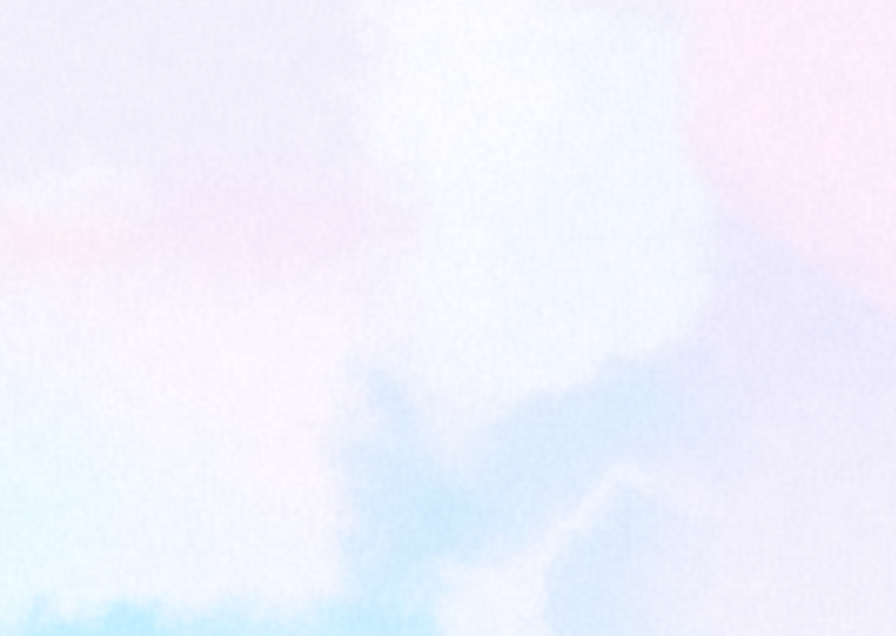
Give the GLSL for this background, as a Shadertoy shader.

```glsl
// Pale watercolour sky: lavender, pink, cyan and blue washes layered on white paper.
// Each wash is a soft ellipse, stroke or half-plane mask in a noise-warped domain;
// pigment blotches and fine paper grain finish the surface.

const vec3 PAPER      = vec3(0.966, 0.960, 0.998);
const vec3 WHITE      = vec3(0.978, 0.981, 0.999);
const vec3 ICE        = vec3(0.953, 0.968, 1.000);
const vec3 LAVENDER   = vec3(0.950, 0.938, 0.993);
const vec3 PERIWINKLE = vec3(0.928, 0.918, 0.993);
const vec3 LILAC      = vec3(0.964, 0.922, 0.988);
const vec3 PINK       = vec3(0.990, 0.932, 0.992);
const vec3 BLUSH      = vec3(0.990, 0.932, 0.970);
const vec3 PEARL      = vec3(0.984, 0.964, 0.996);
const vec3 MINT       = vec3(0.915, 0.980, 1.000);
const vec3 CYAN       = vec3(0.770, 0.935, 0.998);
const vec3 BLUE       = vec3(0.865, 0.926, 0.993);
const vec3 AZURE      = vec3(0.815, 0.928, 0.996);

const float WARP_SCALE = 8.0;     // size of the ragged edges
const float WARP_AMOUNT = 0.065;
const float BLOTCH_AMOUNT = 0.014;
const float GRAIN_SCALE = 95.0;
const float GRAIN_AMOUNT = 0.019;

vec2 hashGradient(vec2 cell) {
    vec3 h = fract(cell.xyx * vec3(0.1031, 0.1030, 0.0973));
    h += dot(h, h.yzx + 33.33);
    float angle = 6.2832 * fract((h.x + h.y) * h.z);
    return vec2(cos(angle), sin(angle));
}

float gradientNoise(vec2 p) {
    vec2 i = floor(p), f = fract(p);
    vec2 u = f * f * f * (f * (f * 6.0 - 15.0) + 10.0);
    vec2 e = vec2(1.0, 0.0);
    float a = dot(hashGradient(i), f);
    float b = dot(hashGradient(i + e), f - e);
    float c = dot(hashGradient(i + e.yx), f - e.yx);
    float d = dot(hashGradient(i + 1.0), f - 1.0);
    return mix(mix(a, b, u.x), mix(c, d, u.x), u.y);
}

float fbm(vec2 p) {
    float sum = 0.0, amplitude = 0.6;
    for (int octave = 0; octave < 5; octave++) {
        sum += amplitude * gradientNoise(p);
        p = mat2(1.6, 1.2, -1.2, 1.6) * p + 7.3;
        amplitude *= 0.62;
    }
    return sum;
}

// Soft ellipse: 1 inside, 0 outside.
float wash(vec2 p, vec2 centre, vec2 radius, float soft) {
    return 1.0 - smoothstep(1.0 - soft, 1.0 + soft, length((p - centre) / radius));
}

// Soft brush stroke from a to b.
float stroke(vec2 p, vec2 a, vec2 b, float width) {
    vec2 pa = p - a, ba = b - a;
    float d = length(pa - ba * clamp(dot(pa, ba) / dot(ba, ba), 0.0, 1.0));
    return 1.0 - smoothstep(0.0, 1.6 * width, d);
}

void mainImage(out vec4 fragColor, in vec2 fragCoord) {
    vec2 uv = fragCoord / iResolution.xy;
    vec2 q = uv * vec2(1.407, 1.0);
    vec2 ragged = vec2(fbm(q * WARP_SCALE), fbm(q * WARP_SCALE + 31.7));
    vec2 p = uv + WARP_AMOUNT * ragged;
    vec3 col = PAPER;

    // Lavender fields, upper left and right
    col = mix(col, LAVENDER, wash(p, vec2(0.16, 0.90), vec2(0.32, 0.30), 0.4));
    col = mix(col, PERIWINKLE, wash(p, vec2(0.89, 0.46), vec2(0.22, 0.32), 0.7));
    col = mix(col, LAVENDER, 0.7 * wash(p, vec2(0.95, 0.10), vec2(0.25, 0.25), 0.6));

    // Left side: lilac band, blush spot, pearl body, mint glow
    col = mix(col, WHITE, 0.6 * wash(p, vec2(0.08, 0.68), vec2(0.08, 0.07), 0.4));
    col = mix(col, LILAC, 0.9 * wash(p, vec2(0.30, 0.63), vec2(0.18, 0.09), 0.75));
    col = mix(col, BLUSH, 0.75 * wash(p, vec2(0.06, 0.61), vec2(0.07, 0.06), 0.75));
    col = mix(col, PEARL, wash(p, vec2(0.25, 0.35), vec2(0.19, 0.21), 0.6));
    col = mix(col, MINT, 0.9 * wash(p, vec2(0.0, 0.13), vec2(0.20, 0.22), 0.85));
    col = mix(col, ICE, 0.6 * wash(p, vec2(0.22, 0.10), vec2(0.16, 0.10), 0.7));

    // Blue channel climbing from the bottom to the right
    col = mix(col, BLUE, 0.85 * stroke(p, vec2(0.45, 0.14), vec2(0.43, 0.40), 0.055));
    col = mix(col, BLUE, 0.95 * stroke(p, vec2(0.50, 0.20), vec2(0.70, 0.35), 0.11));
    col = mix(col, AZURE, 0.8 * stroke(p, vec2(0.43, 0.02), vec2(0.49, 0.19), 0.07));
    col = mix(col, CYAN, 0.7 * wash(p, vec2(0.38, -0.02), vec2(0.14, 0.07), 0.8));
    col = mix(col, CYAN, wash(p, vec2(0.13, -0.03), vec2(0.15, 0.07), 0.5));

    // Pale cloud, cut below by a slanted edge
    float aboveSlant = smoothstep(-0.05, 0.03, p.y - 0.35 - 0.70 * (p.x - 0.55));
    float cloud = wash(p, vec2(0.62, 0.62), vec2(0.17, 0.30), 0.25);
    col = mix(col, ICE, cloud * aboveSlant);
    col = mix(col, ICE, 0.9 * wash(p, vec2(0.68, 0.86), vec2(0.12, 0.16), 0.4));
    col = mix(col, WHITE, wash(p, vec2(0.52, 0.88), vec2(0.11, 0.18), 0.5));
    col = mix(col, WHITE, 0.6 * wash(p, vec2(0.51, 0.58), vec2(0.05, 0.12), 0.4));
    col = mix(col, LAVENDER, 0.6 * wash(p, vec2(0.70, 1.0), vec2(0.09, 0.05), 0.5));

    // Pink corner, bounded by a falling diagonal
    float diagonal = uv.y - 0.70 + 0.93 * (uv.x - 0.78) + 0.03 * ragged.x;
    float pinkMask = smoothstep(-0.015, 0.025, diagonal) * smoothstep(0.73, 0.82, p.x);
    col = mix(col, mix(LILAC, PINK, smoothstep(0.0, 0.18, diagonal)), pinkMask);

    // Lower arc: blue pool inside a pale rim
    float arc = length((p - vec2(0.73, 0.04)) / vec2(0.15, 0.21));
    float arcFade = 1.0 - smoothstep(0.66, 0.84, p.x);
    col = mix(col, BLUE, 0.85 * arcFade * (1.0 - smoothstep(0.7, 1.0, arc)));
    float rim = smoothstep(0.70, 0.94, arc) * (1.0 - smoothstep(0.97, 1.07, arc));
    col = mix(col, ICE, 0.6 * arcFade * rim);
    col = mix(col, ICE, 0.7 * wash(p, vec2(0.52, 0.04), vec2(0.06, 0.06), 0.5));

    // Pigment blotches and paper grain
    col += BLOTCH_AMOUNT * fbm(q * 18.0 + 5.0) * vec3(1.3, 0.9, 0.3);
    vec2 g = q * GRAIN_SCALE;
    float grain = gradientNoise(g) + 0.5 * gradientNoise(g * vec2(1.2, 0.3));
    col += GRAIN_AMOUNT * grain * vec3(1.0, 1.0, 0.4);
    fragColor = vec4(clamp(col, 0.0, 1.0), 1.0);
}
```
